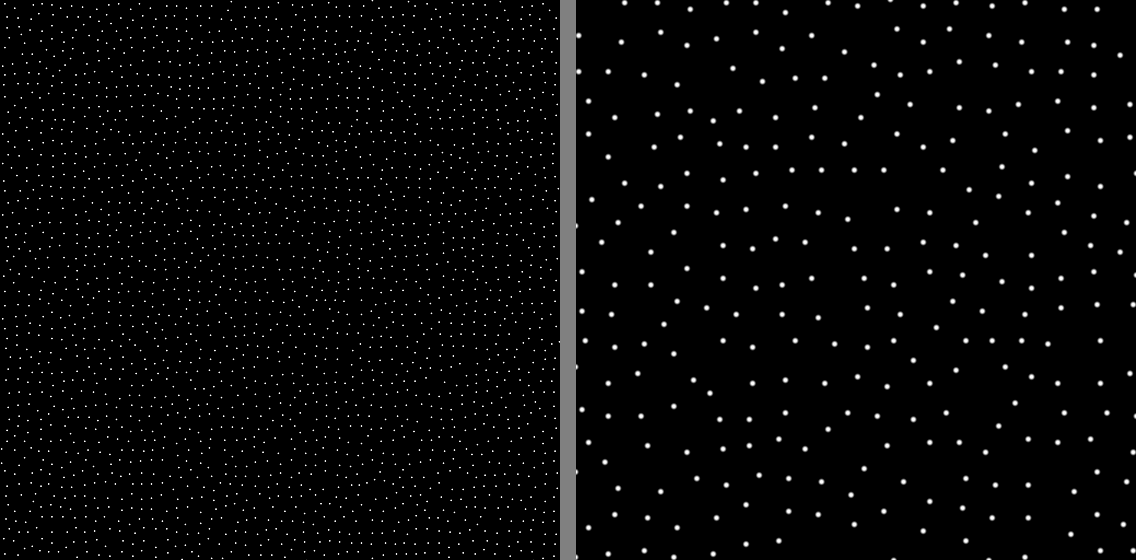
Left, the full canvas; right, a detail of the centre.
This pattern is drawn by a Shadertoy shader. Its source:

```glsl
const vec3 BACKGROUND = vec3(0.0);
const vec3 DOT_COLOR = vec3(1.0);
const float CELLS = 49.0;         // dots along one side of the canvas
const float LATTICE = 512.0;      // fine lattice that dot centres settle on
const float JITTER = 0.88;        // random spread inside a cell
const float SPACING = 0.93;       // wanted distance between dots, in cells
const float PUSH = 0.45;          // share of the overlap each dot gives way
const float CORE_RADIUS = 0.3;    // bright core, in lattice steps
const float EDGE_RADIUS = 1.2;    // end of the soft rim, in lattice steps

vec2 hash22(vec2 p) {
    vec3 q = fract(p.xyx * vec3(0.1031, 0.1030, 0.0973));
    q += dot(q, q.yzx + 33.33);
    return fract((q.xx + q.yz) * q.zy);
}

vec2 jitteredPoint(vec2 cell) {
    return cell + 0.5 + JITTER * (hash22(cell + 71.0) - 0.5);
}

// Displacement of a away from b when they are too close
vec2 repel(vec2 a, vec2 b) {
    vec2 offset = a - b;
    float dist = length(offset);
    return offset / max(dist, 1e-4) * PUSH * max(SPACING - dist, 0.0);
}

vec2 snapToLattice(vec2 p) {
    return (floor(p * LATTICE) + 0.5) / LATTICE;
}

float softDot(vec2 p, vec2 center) {
    float dist = length(p - center) * LATTICE;
    return 1.0 - smoothstep(CORE_RADIUS, EDGE_RADIUS, dist);
}

// Evenly spread dots: jittered grid, relaxed twice by mutual repulsion
float scatteredDots(vec2 uv) {
    vec2 home = floor(uv * CELLS);
    vec2 scattered[49];
    vec2 relaxed[25];

    // Random points in the surrounding 7 x 7 cells
    for (int i = 0; i < 49; i++) {
        scattered[i] = jitteredPoint(home + vec2(i % 7 - 3, i / 7 - 3));
    }

    // First relaxation, inner 5 x 5 cells
    for (int i = 0; i < 25; i++) {
        int index = (i / 5 + 1) * 7 + i % 5 + 1;
        vec2 p = scattered[index];
        vec2 shift = vec2(0.0);
        for (int k = 0; k < 9; k++) {
            shift += repel(p, scattered[index + (k / 3 - 1) * 7 + k % 3 - 1]);
        }
        relaxed[i] = p + shift;
    }

    // Second relaxation, inner 3 x 3 cells, then draw
    float coverage = 0.0;
    for (int i = 0; i < 9; i++) {
        int index = (i / 3 + 1) * 5 + i % 3 + 1;
        vec2 p = relaxed[index];
        vec2 shift = vec2(0.0);
        for (int k = 0; k < 9; k++) {
            shift += repel(p, relaxed[index + (k / 3 - 1) * 5 + k % 3 - 1]);
        }
        vec2 center = snapToLattice((p + shift) / CELLS);
        coverage = max(coverage, softDot(uv, center));
    }
    return coverage;
}

void mainImage(out vec4 fragColor, in vec2 fragCoord) {
    vec2 uv = fragCoord / iResolution.y;
    fragColor = vec4(mix(BACKGROUND, DOT_COLOR, scatteredDots(uv)), 1.0);
}
```
